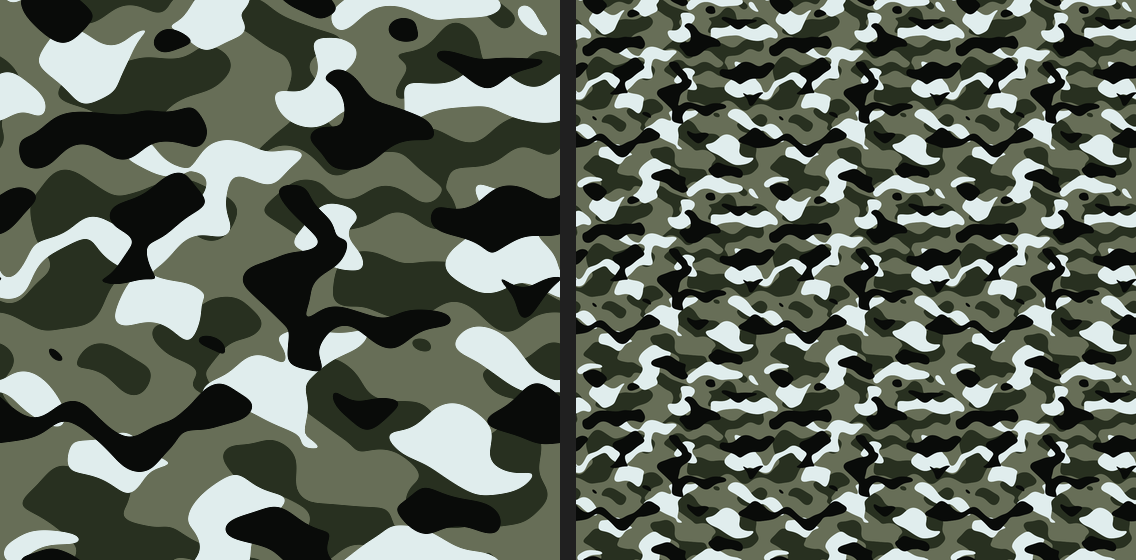
Left, the tile; right, the same tile 3 across and 3 down.
A Shadertoy shader for this pattern:

```glsl
const vec3 OLIVE = vec3(0.404, 0.431, 0.341);
const vec3 GREEN = vec3(0.155, 0.190, 0.125);
const vec3 PALE  = vec3(0.878, 0.929, 0.929);
const vec3 BLACK = vec3(0.035, 0.045, 0.035);

// Layer cut-offs in standard deviations: higher means less cover
const float GREEN_LEVEL = 0.32;
const float PALE_LEVEL  = 0.66;
const float BLACK_LEVEL = 0.90;

const vec2 BLOBS_PER_TILE = vec2(2.8, 4.7); // wide, low blobs
const float DETAIL_LIMIT = 2.5;             // finest waves, relative to blobs
const float SMOOTHNESS = 4.0;               // falloff of the finer waves
const vec2 BROAD_WARP = vec2(0.028, 0.015);
const vec2 FINE_WARP = vec2(0.011, 0.008);
const vec2 TILE_ORIGIN = vec2(0.43, 0.77);  // where the tile is cut
const float EDGE_PIXELS = 0.8;
const int MAX_KX = 7;
const int MAX_KY = 11;
const float TAU = 6.2831853;

float hash(vec2 p, float seed) {
    return fract(sin(dot(p, vec2(127.1, 311.7)) + seed * 74.7) * 43758.5453);
}

// Bends the outlines into lobes; whole frequencies keep it tileable
vec2 warp(vec2 p, float seed) {
    vec2 phase = vec2(hash(vec2(1.0, 2.0), seed), hash(vec2(3.0, 5.0), seed));
    vec2 broad = vec2(2.0 * p.x + 3.0 * p.y, 5.0 * p.x - 2.0 * p.y);
    vec2 fine = vec2(8.0 * p.y - 3.0 * p.x, 7.0 * p.x + 4.0 * p.y);
    return p + BROAD_WARP * sin(TAU * (broad + phase))
             + FINE_WARP * sin(TAU * (fine + phase.yx));
}

// Wrapping random field with zero mean and unit variance:
// a sum of whole-number waves with random phases
float blobField(vec2 p, float seed) {
    p = warp(p, seed);
    float sum = 0.0;
    float power = 0.0;
    for (int y = 0; y <= MAX_KY; y++) {
        for (int x = -MAX_KX; x <= MAX_KX; x++) {
            if (y == 0 && x <= 0) continue; // mirrored waves
            vec2 k = vec2(float(x), float(y));
            float r = length(k / BLOBS_PER_TILE);
            if (r > DETAIL_LIMIT) continue;
            float weight = r * r / (1.0 + pow(r, SMOOTHNESS));
            weight *= 1.0 - smoothstep(0.7 * DETAIL_LIMIT, DETAIL_LIMIT, r);
            sum += weight * sin(TAU * (dot(k, p) + hash(k, seed)));
            power += 0.5 * weight * weight;
        }
    }
    return sum * inversesqrt(power);
}

// Crisp cover, smoothed across about one pixel
float cover(float field, float level) {
    float slope = length(vec2(dFdx(field), dFdy(field)));
    return clamp(0.5 + (field - level) / max(EDGE_PIXELS * slope, 1e-5), 0.0, 1.0);
}

void mainImage(out vec4 fragColor, in vec2 fragCoord) {
    vec2 uv = fragCoord / iResolution.xy + TILE_ORIGIN;

    // Paint from the ground up
    vec3 color = OLIVE;
    color = mix(color, GREEN, cover(blobField(uv, 1.0), GREEN_LEVEL));
    color = mix(color, PALE,  cover(blobField(uv, 2.0), PALE_LEVEL));
    color = mix(color, BLACK, cover(blobField(uv, 3.0), BLACK_LEVEL));

    fragColor = vec4(color, 1.0);
}
```
